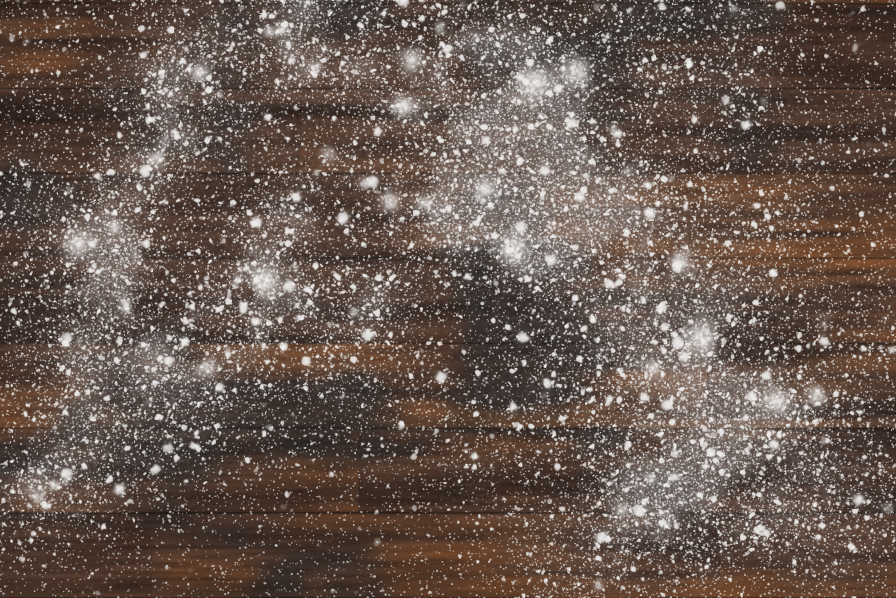
Give the GLSL for this texture, as a Shadertoy shader.

```glsl
// Flour scattered over dark wooden boards.
// Stretched noise makes the wood; broad drifts set a density that drives
// several layers of hashed round grains, soft clumps and a thin dust haze.

const vec3 WOOD_DARK   = vec3(0.150, 0.098, 0.078);
const vec3 WOOD_MID    = vec3(0.290, 0.195, 0.145);
const vec3 WOOD_WARM   = vec3(0.490, 0.275, 0.130);
const vec3 WOOD_SMUDGE = vec3(0.135, 0.125, 0.125);
const vec3 DUST_COLOR  = vec3(0.680, 0.655, 0.645);
const vec3 FLOUR_COLOR = vec3(0.940, 0.935, 0.930);

const float BOARD_HEIGHT = 0.142;
const float BOARD_LENGTH = 0.95;
const float DUST_AMOUNT  = 0.30;
const float GRAIN_WOBBLE = 0.0045;
const float BASE_DENSITY = 0.13;

// Broad flour drifts: centre x, centre y, radius, strength
const int DRIFT_COUNT = 8;
const vec4 DRIFTS[DRIFT_COUNT] = vec4[DRIFT_COUNT](
    vec4(0.64, 0.89, 0.27, 0.85), vec4(0.86, 0.68, 0.24, 0.75),
    vec4(0.26, 0.74, 0.23, 0.70), vec4(0.22, 0.46, 0.19, 0.75),
    vec4(0.50, 0.54, 0.18, 0.75), vec4(1.16, 0.24, 0.32, 0.72),
    vec4(0.06, 0.22, 0.11, 0.75), vec4(1.15, 0.77, 0.27, 0.42));

// Integer hash: four random values from a cell and a seed
vec4 hash4(vec2 cell, float seed) {
    uvec4 v = uvec4(ivec4(cell, seed, cell.x + cell.y));
    v = v * 1664525u + 1013904223u;
    v += v.yzxy * v.wxyz;
    v ^= v >> 16u;
    v += v.yzxy * v.wxyz;
    return vec4(v >> 8u) / 16777216.0;
}

float noise(vec2 p) {
    vec2 i = floor(p), f = fract(p);
    f = f * f * (3.0 - 2.0 * f);
    float low  = mix(hash4(i, 1.0).x, hash4(i + vec2(1, 0), 1.0).x, f.x);
    float high = mix(hash4(i + vec2(0, 1), 1.0).x, hash4(i + 1.0, 1.0).x, f.x);
    return mix(low, high, f.y);
}

float fbm(vec2 p) {
    float sum = 0.0, amp = 0.533;
    for (int i = 0; i < 4; i++) {
        sum += amp * noise(p);
        p = p * 2.03 + 17.3;
        amp *= 0.5;
    }
    return sum;
}

// Boards with horizontal grain, warm streaks and dark smudges
vec3 woodColor(vec2 p, float pixel) {
    float row = floor(p.y / BOARD_HEIGHT);
    float shift = hash4(vec2(row, 3.0), 2.0).x;
    float tint = hash4(vec2(row, floor(p.x / BOARD_LENGTH + shift)), 4.0).y;
    float bend = 0.02 * noise(p * vec2(3.0, 6.0));
    float streak = fbm(vec2(p.x * 2.5, (p.y + bend) * 34.0) + row * 5.0);
    float fibre = noise(p * vec2(14.0, 190.0));
    float patches = fbm(p * vec2(2.2, 6.5) + 40.0);

    vec3 col = mix(WOOD_DARK, WOOD_MID, smoothstep(0.15, 0.70, streak + 0.25 * (tint - 0.5)));
    float warmth = smoothstep(0.42, 0.78, patches + 0.22 * (tint - 0.5));
    col = mix(col, WOOD_WARM, 0.75 * warmth * smoothstep(0.2, 0.75, streak));
    col = mix(col, WOOD_SMUDGE, 0.75 * smoothstep(0.54, 0.74, fbm(p * vec2(3.5, 6.0) + 90.0)));
    col *= 0.84 + 0.32 * fibre;

    float seam = abs(fract(p.y / BOARD_HEIGHT + 0.5) - 0.5) * BOARD_HEIGHT;
    return col * (1.0 - 0.4 * (1.0 - smoothstep(0.0, 0.0015 + pixel, seam)));
}

// Share of flour at a point, 0 to 1
float flourDensity(vec2 p) {
    float bare = 1.0;
    for (int i = 0; i < DRIFT_COUNT; i++) {
        vec2 d = (p - DRIFTS[i].xy) / DRIFTS[i].z;
        bare *= 1.0 - DRIFTS[i].w * exp(-dot(d, d));
    }
    float patches = smoothstep(0.15, 0.85, fbm(p * 6.5 + 7.0));
    return clamp(BASE_DENSITY + (1.0 - bare) * (0.25 + 1.2 * patches), 0.0, 1.0);
}

// One layer of scattered grains; soft = 1 fades them into fuzzy clumps
float grains(vec2 p, float cells, float rMin, float rMax, float soft, float keep, float pixel) {
    vec2 home = floor(p * cells);
    float clear = 1.0;
    for (int y = -1; y <= 1; y++)
    for (int x = -1; x <= 1; x++) {
        vec2 cell = home + vec2(x, y);
        vec4 h = hash4(cell, cells);
        float alive = smoothstep(0.0, 0.12, keep - h.z);
        float r = mix(rMin, rMax, h.w * h.w) * (0.5 + 0.5 * alive);
        float d = length(p - (cell + h.xy) / cells);
        float edge = 0.5 * pixel + 0.25 * r;
        float size = max(r, edge);
        float disc = (1.0 - smoothstep(size - edge, size + edge, d)) * r * r / (size * size);
        float puff = exp(-d * d / (r * r));
        clear *= 1.0 - alive * mix(disc, puff, soft);
    }
    return 1.0 - clear;
}

void mainImage(out vec4 fragColor, in vec2 fragCoord) {
    float pixel = 1.0 / iResolution.y;
    vec2 p = fragCoord * pixel;
    float density = flourDensity(p);
    vec3 col = woodColor(p, pixel);

    // Thin haze of dust, thicker in the drifts
    float speck = noise(p * 260.0);
    float dust = DUST_AMOUNT * density * (0.45 + speck) + 0.22 * smoothstep(0.65, 1.0, density);
    col = mix(col, DUST_COLOR, clamp(dust, 0.0, 1.0));

    // Grains from fuzzy clumps down to powder
    vec2 wobble = vec2(noise(p * 150.0), noise(p * 150.0 + 31.0)) - 0.5;
    vec2 q = p + GRAIN_WOBBLE * wobble;
    float clump = grains(q, 15.0, 0.007, 0.026, 1.0, 0.50 * density * density, pixel);
    float clear = 1.0 - clump * (0.65 + 0.35 * speck);
    clear *= 1.0 - 0.95 * grains(q, 27.0, 0.0035, 0.0100, 0.4, 0.42 * density, pixel);
    clear *= 1.0 - 0.90 * grains(q, 56.0, 0.0020, 0.0058, 0.0, 0.60 * density, pixel);
    clear *= 1.0 - 0.80 * grains(q, 112.0, 0.0012, 0.0032, 0.0, 0.75 * density, pixel);
    clear *= 1.0 - 0.65 * grains(p, 205.0, 0.0008, 0.0019, 0.0, 0.15 + 0.75 * density, pixel);
    col = mix(col, FLOUR_COLOR, 1.0 - clear);

    fragColor = vec4(col, 1.0);
}
```
